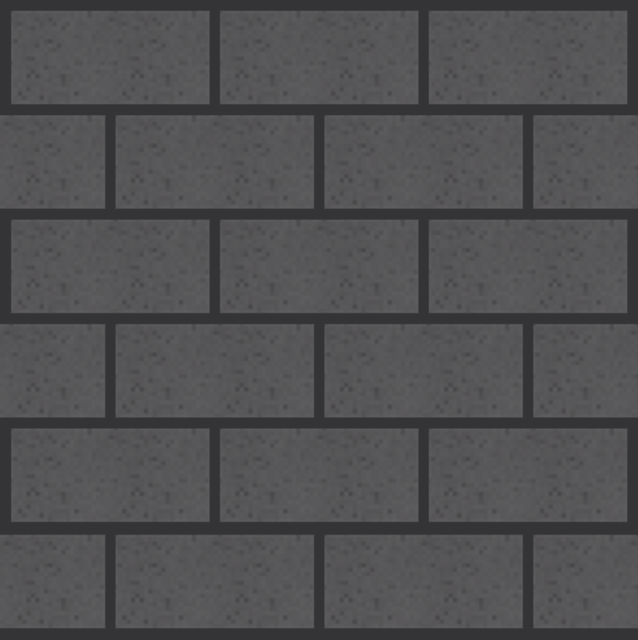
A Shadertoy shader for this pattern:

```glsl
float hash(vec2 p) {
    vec3 q = fract(p.xyx * vec3(0.1031, 0.103, 0.0973));
    q += dot(q, q.yzx + 33.33);
    return fract((q.x + q.y) * q.z);
}

// Speckle grid of 24 cells that repeats every half brick
float speckle(vec2 cell) {
    cell = mod(cell, 24.0);
    float grain = hash(cell + 7.0);
    float pit = smoothstep(0.84, 1.0, hash(cell + 61.0));
    return (grain - 0.5) * 0.026 - pit * 0.048;
}

// Softly blended square grains
float grainNoise(vec2 p) {
    vec2 cell = floor(p);
    vec2 f = smoothstep(0.15, 0.85, fract(p));
    return mix(mix(speckle(cell), speckle(cell + vec2(1, 0)), f.x),
               mix(speckle(cell + vec2(0, 1)), speckle(cell + 1.0), f.x), f.y);
}

// Broad tonal drift, periodic over half a brick
float stain(vec2 p) {
    vec2 a = 6.28319 * p;
    return 0.005 * sin(a.x - 2.6 + 0.6 * sin(a.y))
         + 0.003 * sin(2.0 * a.x + a.y)
         - 0.004 * sin(a.y + 0.4);
}

float boxDistance(vec2 p, vec2 halfSize) {
    vec2 d = abs(p) - halfSize;
    return length(max(d, 0.0)) + min(max(d.x, d.y), 0.0);
}

void mainImage(out vec4 fragColor, in vec2 fragCoord) {
    // One unit is one course; y runs downward
    float scale = 6.129 / iResolution.y;
    vec2 p = vec2(fragCoord.x, iResolution.y - fragCoord.y) * scale;

    // The last course sits under a slightly thicker joint
    p.y -= 0.018 * step(5.06, p.y);

    // Running bond: odd courses shift by half a brick
    float row = clamp(floor(p.y - 0.051), 0.0, 5.0);
    float odd = mod(row, 2.0);
    float column = clamp(floor((p.x - 0.057 - odd) * 0.5), -odd, 2.0);
    vec2 centre = vec2(1.057 + odd + 2.0 * column, 0.551 + row);
    vec2 halfSize = vec2(0.95, 0.447);
    vec2 local = p - centre;

    float d = boxDistance(local, halfSize);
    float blur = max(0.01, scale * 0.75);
    float brickMask = 1.0 - smoothstep(-blur, blur, d);

    // Mottled brick face with a faint light rim
    vec2 face = local + halfSize;
    float tone = grainNoise(face * 24.0) + stain(face);
    tone += 0.012 * smoothstep(-0.035, -0.01, d);
    vec3 brick = vec3(0.345, 0.34, 0.346) + tone;
    vec3 mortar = vec3(0.203, 0.201, 0.208);

    fragColor = vec4(mix(mortar, brick, brickMask), 1.0);
}
```
